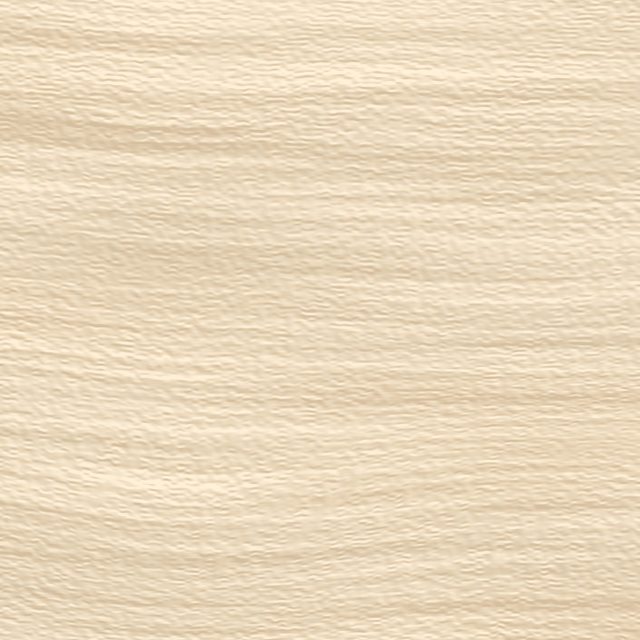
Reproduce this texture procedurally as a three.js fragment shader.

```glsl
// Pale cream wood veneer with fine, gently arching horizontal grain
varying vec2 vUv;

float hash(vec2 p) {
  return fract(sin(dot(p, vec2(127.1, 311.7))) * 43758.5453);
}

// Smooth value noise, from -1 to 1
float noise(vec2 p) {
  vec2 cell = floor(p);
  vec2 f = fract(p);
  f = f * f * (3.0 - 2.0 * f);
  float low = mix(hash(cell), hash(cell + vec2(1.0, 0.0)), f.x);
  float high = mix(hash(cell + vec2(0.0, 1.0)), hash(cell + vec2(1.0, 1.0)), f.x);
  return mix(low, high, f.y) * 2.0 - 1.0;
}

// Bends the grain into long shallow arches
vec2 bendGrain(vec2 p) {
  p.y += 0.028 * noise(p * vec2(2.1, 3.2) + 4.3);
  p.y += 0.004 * noise(p * vec2(5.0, 9.0) + 17.0);
  return p;
}

// Long streaks summed from soft bands down to hair-thin lines
float grainStreaks(vec2 p) {
  float sum = 0.0;
  vec2 frequency = vec2(1.0, 18.0);
  float weight = 0.13;
  for (int i = 0; i < 4; i++) {
    sum += weight * noise(p * frequency + float(i) * 23.7);
    frequency *= vec2(1.5, 2.1);
    weight += 0.06;
  }
  return sum;
}

// Short wavy pores, lit from above like a shallow emboss
float poreRelief(vec2 p) {
  p.y += 0.0013 * noise(p * vec2(100.0, 75.0) + 61.0);
  vec2 q = p * vec2(88.0, 255.0) + 83.0;
  return noise(q) - noise(q + vec2(0.2, 0.9));
}

void main() {
  vec2 grain = bendGrain(vUv);
  float streaks = grainStreaks(grain);

  // Sparse bright fibres
  float fibre = smoothstep(0.45, 0.9, noise(grain * vec2(1.6, 95.0) + 117.0));

  // Pores fade in and out across the board
  float poreStrength = 0.47 + 0.10 * noise(vUv * vec2(5.0, 16.0) + 9.0);
  float tone = 0.50 + streaks + 0.24 * fibre + poreStrength * poreRelief(grain);
  tone = clamp(tone, -0.2, 1.15);

  vec3 darkGrain = vec3(0.86, 0.777, 0.655);
  vec3 lightGrain = vec3(0.98, 0.92, 0.82);
  vec3 color = mix(darkGrain, lightGrain, tone);

  // Faint drift between peach and straw
  color += vec3(0.003, -0.001, -0.004) * noise(grain * vec2(1.2, 8.0) + 45.0);
  gl_FragColor = vec4(color, 1.0);
}
```
